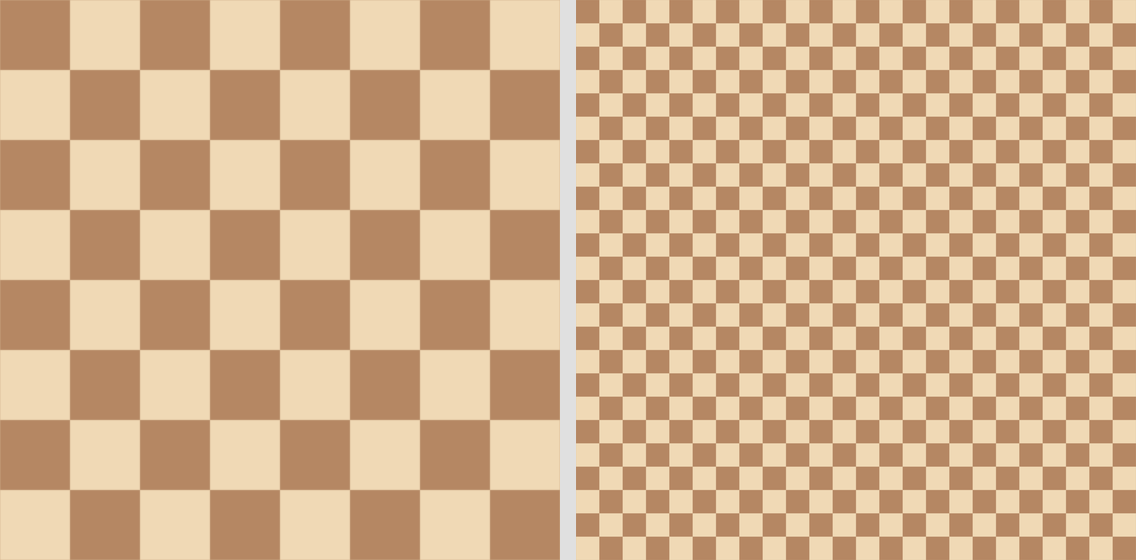
Left, the tile; right, the same tile 3 across and 3 down.
Write a Shadertoy shader that draws this pattern.

```glsl
// Flat checkerboard of eight by eight tan and cream squares.

const float CELLS = 8.0;
const vec3 TAN = vec3(0.71, 0.53, 0.39);
const vec3 CREAM = vec3(0.94, 0.85, 0.71);

// Signed distance to the nearest cell edge: positive in even cells, negative in odd ones.
vec2 edgeDistance(vec2 p) {
    return 0.5 - abs(mod(p + 0.5, 2.0) - 1.0);
}

// Antialiased checker: 1 where row and column parity agree, 0 where they differ.
float checker(vec2 p, vec2 blur) {
    vec2 wave = clamp(edgeDistance(p) / blur, -1.0, 1.0);
    return 0.5 + 0.5 * wave.x * wave.y;
}

void mainImage(out vec4 fragColor, in vec2 fragCoord) {
    vec2 cellPos = CELLS * fragCoord / iResolution.xy;
    vec2 pixelSize = CELLS / iResolution.xy;

    // Edge softening spans a little over one pixel.
    float light = checker(cellPos, 0.7 * pixelSize);
    fragColor = vec4(mix(TAN, CREAM, light), 1.0);
}
```
